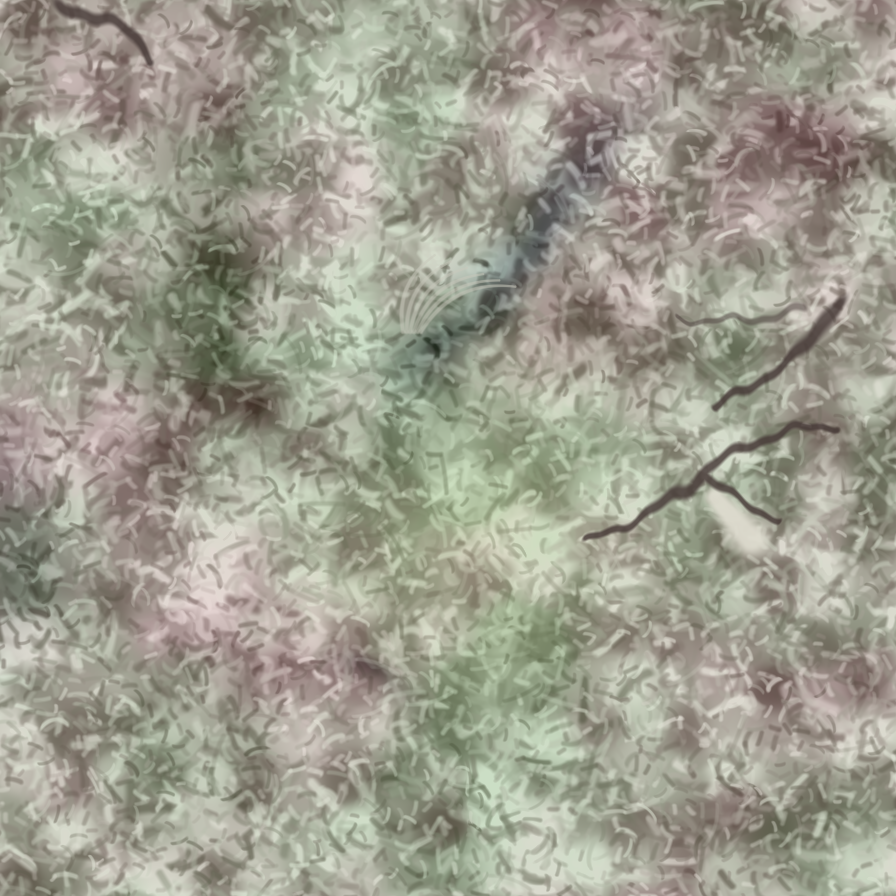
A WebGL 1 fragment shader for this texture:

```glsl
precision highp float;
// Dry, trampled grass: layers of short soft fibres scattered by cellular grids
// over slow cellular mottling, with shaded hollows, a few twigs and a pale leaf.
// Tone runs along one earth ramp; hue shifts it between moss and brown.
uniform vec2 u_resolution;

const vec3 SOIL = vec3(0.345, 0.315, 0.265);
const vec3 STRAW = vec3(0.785, 0.785, 0.735);
const vec3 TWIG = vec3(0.27, 0.22, 0.21);
const vec3 LEAF = vec3(0.87, 0.86, 0.81);
const vec3 MOSS_SHIFT = vec3(-0.045, 0.012, -0.025);
const vec3 SLATE_SHIFT = vec3(-0.05, -0.005, 0.06);

vec3 hash3(vec2 cell, float seed) {
  vec3 k = vec3(dot(cell, vec2(127.1, 311.7)), dot(cell, vec2(269.5, 183.3)),
                dot(cell, vec2(419.2, 371.9)));
  return fract(sin(k + seed * 17.3) * 43758.545);
}

// Smooth cellular noise: distance-weighted mean of random cell values, -0.5..0.5.
vec2 mottle(vec2 p, float seed) {
  vec2 home = floor(p), sum = vec2(0.0);
  float total = 0.0;
  for (int j = -1; j <= 1; j++) {
    for (int i = -1; i <= 1; i++) {
      vec2 cell = home + vec2(float(i), float(j));
      vec3 r = hash3(cell, seed);
      vec2 q = p - cell - 0.2 - 0.6 * r.xy;
      float w = exp(-5.0 * dot(q, q));
      sum += w * (vec2(r.z, fract(r.z * 37.0 + r.x)) - 0.5);
      total += w;
    }
  }
  return sum / total;
}

// Lays one curved fibre per cell over ground = (tone, hue).
vec2 fibres(vec2 ground, vec2 p, float seed, float width, float opacity) {
  vec2 home = floor(p);
  for (int j = -1; j <= 1; j++) {
    for (int i = -1; i <= 1; i++) {
      vec2 cell = home + vec2(float(i), float(j));
      vec3 place = hash3(cell, seed), look = hash3(cell, seed + 5.0);
      vec2 dir = vec2(cos(place.z * 3.1416), sin(place.z * 3.1416));
      vec2 q = p - cell - place.xy;
      float along = dot(q, dir);
      float across = dot(q, vec2(-dir.y, dir.x)) + (look.z - 0.5) * along * along;
      float d = length(vec2(max(abs(along) - 0.2 - 0.4 * look.y, 0.0), across));
      float cover = 1.0 - smoothstep(0.15 * width, width * (0.7 + 0.6 * look.z), d);
      vec2 shade = vec2(1.12 * (look.x - 0.48), look.y - 0.5);
      ground = mix(ground, shade, cover * opacity);
    }
  }
  return ground;
}

// Soft elliptical patch, 1 at its centre.
float patchAt(vec2 p, vec2 centre, vec2 radius, float angle) {
  vec2 q = p - centre;
  float c = cos(angle), s = sin(angle);
  q = vec2(c * q.x + s * q.y, c * q.y - s * q.x) / radius;
  return exp(-dot(q, q));
}

// Coverage of a bowed stroke that tapers from a to b.
float stroke(vec2 p, vec2 a, vec2 b, float width, float bow) {
  vec2 axis = b - a;
  float t = clamp(dot(p - a, axis) / dot(axis, axis), 0.0, 1.0);
  vec2 spine = a + axis * t + vec2(-axis.y, axis.x) * bow * 4.0 * t * (1.0 - t);
  float w = width * (1.0 - 0.45 * t);
  return 1.0 - smoothstep(0.35 * w, 1.4 * w, length(p - spine));
}

void main() {
  vec2 p = gl_FragCoord.xy / u_resolution;
  vec2 broad = mottle(p * 7.0, 1.0), middle = mottle(p * 19.0, 2.0);
  vec2 q = p + 0.06 * broad + 0.035 * middle;

  // Hollows and worn earth
  float tuft = patchAt(q, vec2(0.25, 0.73), vec2(0.08, 0.17), -0.1);
  float groove = patchAt(q, vec2(0.58, 0.73), vec2(0.15, 0.035), 0.75);
  float earth = patchAt(q, vec2(0.20, 0.53), vec2(0.12, 0.08), 0.3)
              + patchAt(q, vec2(0.29, 0.26), vec2(0.09, 0.06), 0.0)
              + patchAt(q, vec2(0.67, 0.97), vec2(0.11, 0.07), -0.3)
              + patchAt(q, vec2(0.90, 0.85), vec2(0.08, 0.05), 0.2);
  float shade = patchAt(q, vec2(0.01, 0.38), vec2(0.07, 0.11), 0.0)
              + patchAt(q, vec2(0.42, 0.23), vec2(0.03, 0.02), 0.0)
              + patchAt(q, vec2(0.47, 0.64), vec2(0.02, 0.035), -0.3);
  float meadow = patchAt(q, vec2(0.54, 0.41), vec2(0.17, 0.15), 0.4);

  // Layered litter, coarse to fine
  vec2 litter = 0.9 * middle;
  litter = fibres(litter, p * 27.0 + broad, 3.0, 0.24, 0.75);
  litter = fibres(litter, p.yx * 43.0 + middle, 11.0, 0.27, 0.72);
  litter = fibres(litter, p * 66.0 + 0.5 * middle, 23.0, 0.28, 0.55);
  litter = fibres(litter, p * 23.0 + 7.3, 31.0, 0.10, 0.25 + 0.35 * meadow);

  float tone = 0.68 + litter.x * (1.0 - 0.25 * meadow) + 0.3 * broad.x + 0.22 * middle.x;
  tone -= 0.36 * tuft + 0.36 * groove + 0.28 * earth + 0.42 * shade - 0.05 * meadow;
  float green = 0.7 * litter.y + 1.6 * broad.y + 0.7 * middle.y
              + 0.7 * tuft + 0.8 * meadow - 1.1 * earth;
  vec3 color = mix(SOIL, STRAW, clamp(tone, -0.35, 1.15));
  color += MOSS_SHIFT * clamp(green, -1.2, 1.2) + SLATE_SHIFT * (0.8 * groove + 0.3 * shade);
  color.b -= 0.04 * meadow;

  // Pale blades leaning over the groove
  for (int i = 0; i < 6; i++) {
    float k = float(i);
    vec2 tip = vec2(0.485 + 0.018 * k, 0.715 - 0.007 * k);
    color = mix(color, STRAW, 0.55 * stroke(p, vec2(0.45 + 0.004 * k, 0.63), tip, 0.003, 0.16));
  }

  // Leaf, then crooked twigs
  color = mix(color, LEAF, 0.95 * stroke(p, vec2(0.838, 0.398), vec2(0.798, 0.445), 0.021, 0.0));
  vec2 w = p + 0.004 * vec2(sin(p.y * 70.0), sin(p.x * 83.0) + 0.5 * sin(p.x * 190.0));
  float twig = stroke(w, vec2(0.79, 0.47), vec2(0.655, 0.395), 0.007, 0.02);
  twig = max(twig, stroke(w, vec2(0.78, 0.465), vec2(0.93, 0.525), 0.007, 0.1));
  twig = max(twig, stroke(w, vec2(0.94, 0.665), vec2(0.80, 0.545), 0.008, 0.06));
  twig = max(twig, stroke(w, vec2(0.79, 0.47), vec2(0.866, 0.42), 0.006, -0.05));
  twig = max(twig, 0.6 * stroke(w, vec2(0.90, 0.655), vec2(0.76, 0.645), 0.005, 0.05));
  twig = max(twig, stroke(w, vec2(0.07, 0.99), vec2(0.17, 0.935), 0.009, 0.1));
  color = mix(color, TWIG, 0.82 * twig);

  gl_FragColor = vec4(clamp(color, 0.0, 1.0), 1.0);
}
```
